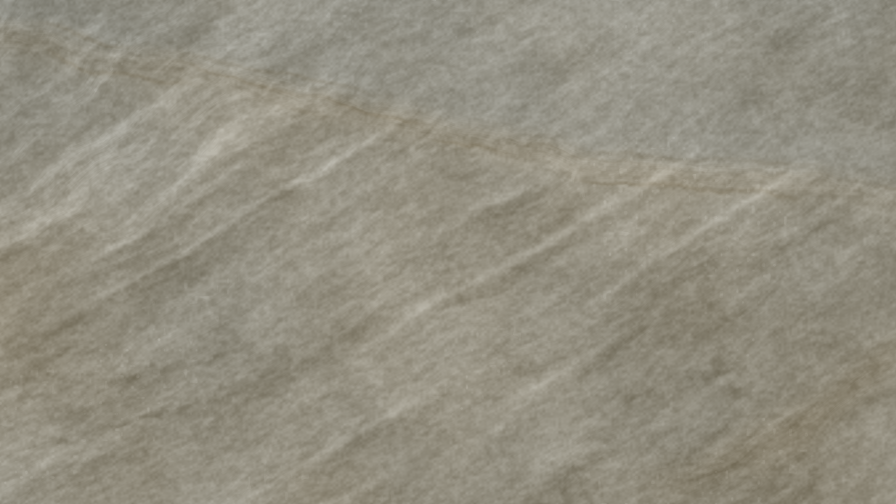
Give the GLSL for this texture, as a WebGL 2 fragment shader.

```glsl
#version 300 es
precision highp float;
// Weathered slate: grey-beige stone with oblique cleavage streaks.
// Stretched, warped value noise forms the streaks; a layered seam crosses
// the upper part, curved folds lie low, and fine grain covers everything.
uniform vec2 u_resolution;
out vec4 fragColor;

const vec3 DARK = vec3(0.490, 0.470, 0.408);
const vec3 LIGHT = vec3(0.672, 0.660, 0.614);
const vec3 WARM = vec3(0.012, -0.002, -0.020);

float hash(vec2 cell) {
  vec3 q = fract(vec3(cell.xyx) * 0.1031);
  q += dot(q, q.yzx + 33.33);
  return fract((q.x + q.y) * q.z);
}

float noise(vec2 p) {
  vec2 i = floor(p), f = fract(p);
  f = f * f * (3.0 - 2.0 * f);
  return mix(mix(hash(i), hash(i + vec2(1, 0)), f.x),
             mix(hash(i + vec2(0, 1)), hash(i + vec2(1, 1)), f.x), f.y);
}

// Centred on zero, each octave turned.
float fbm(vec2 p) {
  float sum = 0.0, amp = 0.5;
  for (int i = 0; i < 5; i++) {
    sum += amp * (noise(p) - 0.5);
    p = mat2(1.6, 1.2, -1.2, 1.6) * p + 17.3;
    amp *= 0.5;
  }
  return sum;
}

// Octaves that keep the stretch of the input axes.
float streaks(vec2 p) {
  float sum = 0.0, amp = 0.5;
  for (int i = 0; i < 4; i++) {
    sum += amp * (noise(p) - 0.5);
    p = p * 2.03 + 9.7;
    amp *= 0.6;
  }
  return sum;
}

// x runs along the given angle, y across it.
vec2 along(vec2 p, float angle) {
  float c = cos(angle), s = sin(angle);
  return vec2(c * p.x + s * p.y, c * p.y - s * p.x);
}

float bell(float d, float width) {
  return exp(-d * d / (width * width));
}

// Bright crest with a softer shadow on its lower side.
float crest(float d, float width) {
  return bell(d, width) - 0.5 * bell(d + 2.4 * width, 2.0 * width);
}

float seamHeight(float x) {
  return 0.94 - 0.215 * x + 0.055 * smoothstep(1.3, 1.8, x);
}

void main() {
  vec2 p = gl_FragCoord.xy / u_resolution.y;
  vec2 warp = vec2(fbm(p * 2.6 + 3.0), fbm(p * 2.6 + 41.0));
  vec2 q = p + 0.13 * warp;
  float seam = p.y - seamHeight(p.x) + 0.06 * warp.y + 0.03 * fbm(p * 12.0);
  float above = smoothstep(-0.03, 0.05, seam), below = 1.0 - above;

  // Broad patches and oblique cleavage
  vec2 c = along(q, 0.54);
  float cleavage = streaks(c * vec2(3.0, 15.0));
  float fine = streaks(c * vec2(14.0, 55.0) + 5.0);
  float tone = 0.47 + 0.62 * fbm(q * 3.2 + 8.0) + 0.42 * fbm(q * 9.0 + 23.0);
  tone += 0.55 * cleavage * mix(1.0, 0.6, above) + 0.48 * fine;

  // Long broken ridges
  for (int i = 0; i < 8; i++) {
    float id = float(i);
    float offset = 0.09 + (id - 4.0) * 0.115 + 0.05 * hash(vec2(id, 4.0));
    float d = along(p + 0.05 * warp, 0.54).y - offset + 0.018 * fbm(vec2(c.x * 6.0, id * 7.0));
    float broken = smoothstep(0.4, 0.7, noise(vec2(c.x * 3.6 + id * 5.3, id)));
    broken *= 0.5 + noise(c * vec2(18.0, 70.0));
    tone += 0.3 * below * broken * crest(d, 0.006 + 0.006 * hash(vec2(id, 9.0)));
  }

  // Silvery sheen toward the upper left
  float sheen = bell(length((p - vec2(0.15, 0.79)) * vec2(0.8, 1.2)), 0.34);
  tone += sheen * (0.10 + 1.1 * max(cleavage + 0.6 * fine, 0.0));

  // Layered seam with broken brown partings
  float band = bell(seam, 0.034) * (0.4 + 0.9 * noise(vec2(p.x * 5.0, 3.0)));
  tone += band * (0.07 + 0.75 * streaks(vec2(p.x * 5.0, seam * 70.0)));
  float parting = 0.0;
  for (int i = 0; i < 3; i++) {
    float id = float(i);
    float d = seam - (id - 1.0) * 0.028 + 0.05 * fbm(vec2(p.x * 5.0, id * 13.0));
    parting += bell(d, 0.005) * smoothstep(0.45, 0.85, noise(vec2(p.x * 6.5, id * 3.7)));
  }
  tone -= 0.26 * parting;

  // Curved folds and dotted dark veins in the lower part
  float sweep = p.y - 0.05 - 0.75 * pow(max(p.x - 1.2, 0.0), 2.0) + 0.13 * warp.x;
  float fold = bell(sweep, 0.045) * smoothstep(1.2, 1.45, p.x);
  tone += 0.6 * fold * streaks(vec2(p.x * 3.0, sweep * 60.0));
  vec2 s = along(q, 0.25);
  float vein = bell(noise(s * vec2(2.2, 6.5) + 2.0) - 0.5, 0.04) * smoothstep(0.5, 0.1, p.y);
  tone -= 0.32 * vein * smoothstep(0.3, 0.7, noise(s * vec2(35.0, 60.0)));

  // Grain and small pale flecks
  tone += 0.34 * (noise(along(p, 0.4) * vec2(75.0, 125.0)) - 0.5);
  tone += 0.24 * (noise(p * 190.0 + 31.0) - 0.5);
  float fleck = smoothstep(0.78, 0.95, noise(p * 95.0 + 60.0));
  tone += 0.2 * fleck * smoothstep(0.0, 0.18, fbm(q * 4.0 + 70.0));
  tone -= 0.09 * smoothstep(0.2, 0.0, p.y);

  // Warm beige below, cooler grey above and in the sheen
  float warmth = 0.3 * below - 0.6 * above - 0.6 * sheen + 1.6 * fbm(q * 2.4 + 90.0);
  warmth += 0.5 * band + 0.5 * parting + 0.5 * fold;
  vec3 color = mix(DARK, LIGHT, clamp(tone, -0.25, 1.3)) + WARM * clamp(warmth, -1.0, 1.2);
  fragColor = vec4(color, 1.0);
}
```
